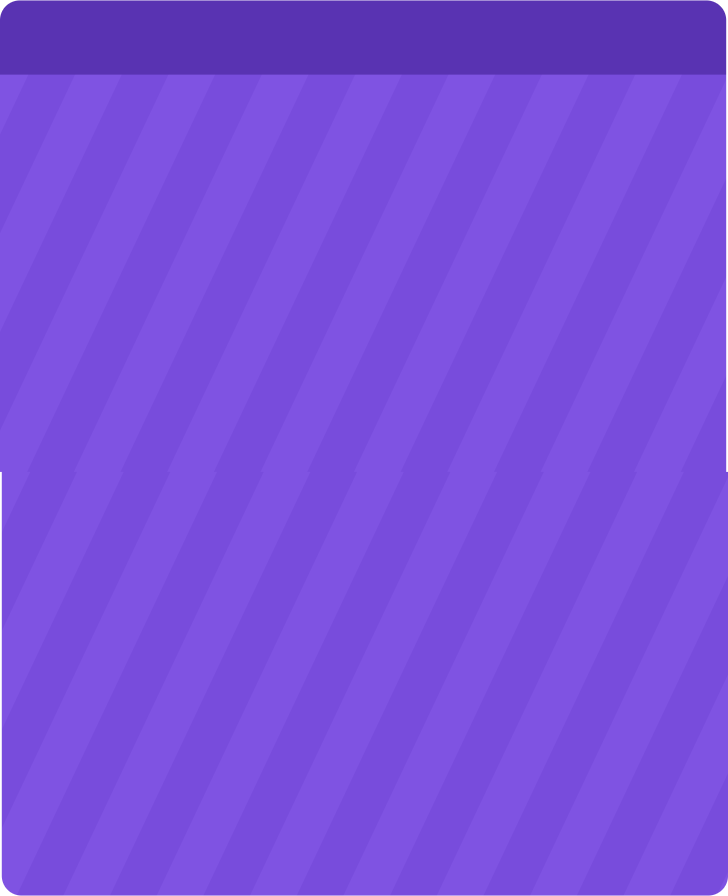
Give the GLSL for this pattern, as a Shadertoy shader.

```glsl
// A violet card with rounded corners, a plain dark header and slanted two-tone stripes.
// The stripes are a sheared, repeated coordinate; the card is a rounded-box distance.
// It is drawn as two halves that have slipped slightly sideways along a level seam.

// Coverage of a shape edge: d is positive inside, px is the size of one pixel.
float cover(float d, float px) {
    return clamp(d / px + 0.5, 0.0, 1.0);
}

float roundedBox(vec2 p, vec2 halfSize, float radius) {
    vec2 q = abs(p) - halfSize + radius;
    return length(max(q, 0.0)) + min(max(q.x, q.y), 0.0) - radius;
}

// Light bands half a period wide, leaning to the right.
float stripes(vec2 p, float seam, float px) {
    float period = 0.1042, slope = 0.473;
    float phase = (p.x - 0.0859 - slope * (p.y - seam)) / period;
    float fromCentre = abs(fract(phase + 0.25) - 0.5);
    float d = (0.25 - fromCentre) * period / sqrt(1.0 + slope * slope);
    return cover(d, px);
}

// One full card, with its stripes and outline shifted sideways.
vec3 card(vec2 p, float width, float stripeShift, float edgeShift, float seam, float px) {
    vec3 color = mix(vec3(0.471, 0.298, 0.863), vec3(0.498, 0.325, 0.886),
                     stripes(p - vec2(stripeShift, 0.0), seam, px));

    // Header band
    color = mix(color, vec3(0.35, 0.20, 0.70), cover(p.y - 0.9167, px));

    // Rounded outline on a white ground
    vec2 centre = vec2(0.5 * width + edgeShift, 0.5);
    float d = roundedBox(p - centre, vec2(0.5 * width - 0.001, 0.4995), 0.022);
    return mix(vec3(1.0), color, cover(-d, px));
}

void mainImage(out vec4 fragColor, in vec2 fragCoord) {
    // Canvas height is one unit
    vec2 p = fragCoord / iResolution.y;
    float width = iResolution.x / iResolution.y;
    float px = 1.0 / iResolution.y;
    float seam = 0.4733;

    vec3 lower = card(p, width, 0.0, 0.001, seam, px);
    vec3 upper = card(p, width, -0.0035, -0.001, seam, px);
    fragColor = vec4(mix(lower, upper, cover(p.y - seam, px)), 1.0);
}
```
